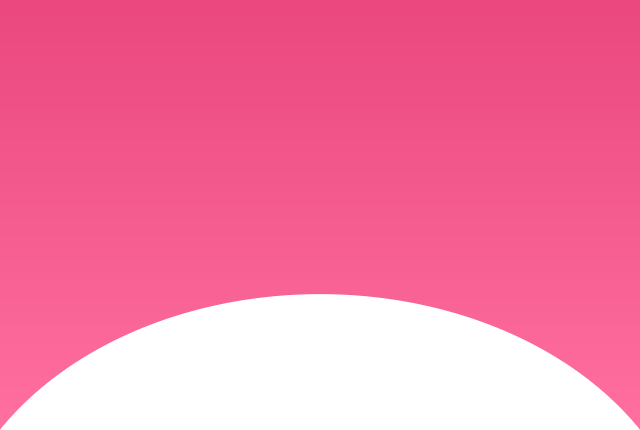
Reproduce this background procedurally as a Shadertoy shader.

```glsl
// A white elliptical hill rising from the bottom edge under a vertical pink gradient.

// Positions and sizes are fractions of the canvas, origin at the lower left.
const vec3 SKY_TOP = vec3(0.916, 0.280, 0.494);
const vec3 SKY_BOTTOM = vec3(1.0, 0.437, 0.624);
const vec3 HILL_COLOR = vec3(1.0);
const vec2 HILL_CENTER = vec2(0.5, -0.343);
const vec2 HILL_RADII = vec2(0.586, 0.659);

// Approximate signed distance to an ellipse, accurate near its edge.
float ellipseDistance(vec2 p, vec2 radii) {
    float k = length(p / radii);
    float slope = length(p / (radii * radii));
    return k * (k - 1.0) / max(slope, 1e-4);
}

void mainImage(out vec4 fragColor, in vec2 fragCoord) {
    vec2 uv = fragCoord / iResolution.xy;

    // Sky
    vec3 color = mix(SKY_BOTTOM, SKY_TOP, uv.y);

    // Hill, measured in canvas heights so the edge is evenly smooth
    vec2 toHeights = vec2(iResolution.x / iResolution.y, 1.0);
    float d = ellipseDistance((uv - HILL_CENTER) * toHeights, HILL_RADII * toHeights);
    float coverage = clamp(0.5 - d * iResolution.y, 0.0, 1.0);
    color = mix(color, HILL_COLOR, coverage);

    fragColor = vec4(color, 1.0);
}
```
